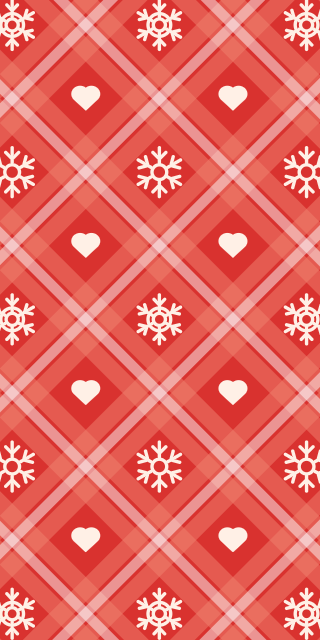
Write a Shadertoy shader that draws this pattern.

```glsl
// Diagonal red plaid with hearts and two alternating kinds of snowflake.

const float REPEAT = 0.46; // tile side as a share of the canvas width
const vec2 CENTER = vec2(0.498, 0.501);
const vec3 RED = vec3(0.85, 0.195, 0.185);
const vec3 SALMON = vec3(0.94, 0.50, 0.43);
const vec3 CREAM = vec3(1.0, 0.94, 0.90);
const float STROKE = 0.0115;

// Coverage of a shape from its signed distance
float fill(float d, float pixel) {
    return clamp(0.5 - d / pixel, 0.0, 1.0);
}

float segmentDistance(vec2 p, vec2 a, vec2 b) {
    vec2 ab = b - a;
    return length(p - a - ab * clamp(dot(p - a, ab) / dot(ab, ab), 0.0, 1.0));
}

float ringDistance(vec2 p, float radius) {
    return abs(length(p) - radius);
}

// Heart with its tip at the origin, about one unit high
float heartDistance(vec2 p) {
    p.x = abs(p.x);
    if (p.x + p.y > 1.0) return length(p - vec2(0.25, 0.75)) - sqrt(2.0) / 4.0;
    float top = length(p - vec2(0.0, 1.0));
    float side = length(p - 0.5 * max(p.x + p.y, 0.0));
    return min(top, side) * sign(p.x - p.y);
}

// Folds the plane into one of six mirrored sectors around the vertical axis
vec2 foldSix(vec2 p) {
    float sector = radians(60.0);
    float angle = mod(atan(p.x, p.y) + 0.5 * sector, sector) - 0.5 * sector;
    return length(p) * vec2(sin(abs(angle)), cos(angle));
}

float snowflakeDistance(vec2 p, bool ornate) {
    float hub = ornate ? 0.041 : 0.050;
    float fork = ornate ? 0.098 : 0.090;
    vec2 tip = ornate ? vec2(0.036, 0.136) : vec2(0.044, 0.134);
    vec2 arm = foldSix(p);
    float d = ringDistance(p, hub);
    if (ornate) d = min(d, ringDistance(p, 0.077));
    d = min(d, segmentDistance(arm, vec2(0.0, hub), vec2(0.0, 0.166)));
    d = min(d, segmentDistance(arm, vec2(0.0, fork), tip));
    return d - STROKE;
}

// Lays one direction of translucent salmon bands
vec3 addBands(vec3 color, float u, float pixel) {
    float t = abs(fract(u) - 0.5);
    return mix(color, SALMON, 0.52 * fill(abs(t - 0.166) - 0.084, pixel));
}

// Lays one direction of translucent white stripes
vec3 addStripe(vec3 color, float u, float pixel) {
    float t = abs(fract(u) - 0.5);
    return mix(color, vec3(1.0), 0.48 * fill(t - 0.05, pixel));
}

void mainImage(out vec4 fragColor, in vec2 fragCoord) {
    float tile = REPEAT * iResolution.x;
    float pixel = 1.0 / tile;
    vec2 p = (fragCoord - CENTER * iResolution.xy) / tile;

    // Plaid
    vec2 diagonal = vec2(p.x + p.y, p.x - p.y);
    float diagonalPixel = pixel * sqrt(2.0);
    vec3 color = addBands(RED, diagonal.x, diagonalPixel);
    color = addBands(color, diagonal.y, diagonalPixel);
    color = addStripe(color, diagonal.x, diagonalPixel);
    color = addStripe(color, diagonal.y, diagonalPixel);

    // Snowflakes, ornate on every other row
    vec2 cell = floor(p + 0.5);
    bool ornate = mod(cell.y, 2.0) < 0.5;
    float motif = fill(snowflakeDistance(p - cell, ornate), pixel);

    // Hearts, half a tile away
    vec2 heartScale = vec2(0.153, 0.142);
    vec2 heartPoint = (fract(p) - 0.5) / heartScale + vec2(0.0, 0.53);
    float heart = heartDistance(heartPoint) - 0.04;
    motif = max(motif, fill(heart * heartScale.y, pixel));

    fragColor = vec4(mix(color, CREAM, motif), 1.0);
}
```
